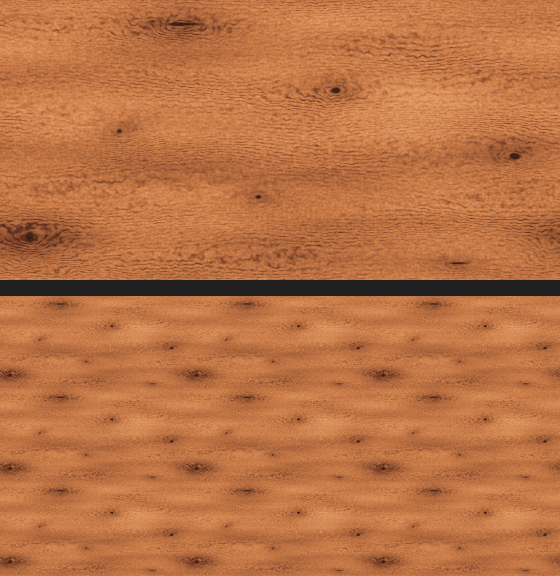
Top, the tile; bottom, the same tile 3 across and 3 down.
A WebGL 1 fragment shader for this texture:

```glsl
precision highp float;
uniform vec2 u_resolution;

const float TAU = 6.2831853;
const float RINGS = 62.0;            // growth rings per sheet height
const float KNOTS = 7.0;
const vec2 SHEET = vec2(2.0, 1.0);   // sheet size in units of its height

const vec3 CHAR = vec3(0.20, 0.10, 0.07);
const vec3 UMBER = vec3(0.51, 0.28, 0.17);
const vec3 HONEY = vec3(0.79, 0.48, 0.28);
const vec3 PALE = vec3(0.88, 0.61, 0.40);

float hash(vec2 p) {
  vec3 q = fract(vec3(p.xyx) * 0.1031);
  q += dot(q, q.yzx + 33.33);
  return fract((q.x + q.y) * q.z);
}

// Dot product of a wrapped lattice gradient with the offset to it
float corner(vec2 cell, vec2 offset, vec2 period) {
  float angle = TAU * hash(mod(cell, period) + period * 0.37);
  return dot(vec2(cos(angle), sin(angle)), offset);
}

// Gradient noise repeating after a whole number of cells
float noise(vec2 p, vec2 period) {
  vec2 i = floor(p), f = p - i;
  vec2 u = f * f * f * (f * (f * 6.0 - 15.0) + 10.0);
  vec2 e = vec2(1.0, 0.0);
  float low = mix(corner(i, f, period), corner(i + e.xy, f - e.xy, period), u.x);
  float high = mix(corner(i + e.yx, f - e.yx, period), corner(i + e.xx, f - e.xx, period), u.x);
  return mix(low, high, u.y);
}

float tiled(vec2 uv, vec2 cells) {
  return noise(uv * cells, cells);
}

// Shortest offset between two points on the repeating sheet
vec2 wrapped(vec2 d) {
  return d - SHEET * floor(d / SHEET + 0.5);
}

// One knot: x = ring displacement, y = dark halo, z = charred core
vec3 knot(vec2 p, float id, float wobble) {
  float jitter = hash(vec2(id, 5.0)) - 0.5;
  vec2 centre = SHEET * vec2((id + 0.5 + 0.6 * jitter) / KNOTS, fract(0.15 + id * 0.382));
  float rank = fract(0.9 + id * 0.43);
  float size = mix(0.48, 1.2, rank * rank);
  vec2 d = wrapped(p - centre);

  float r = length(d / (size * vec2(0.18, 0.075))) * (1.0 + 0.4 * wobble);
  float near = exp(-r * r);
  float rings = 7.5 * size * exp(-r) - RINGS * d.y * near;
  float halo = exp(-0.9 * r * r) * (0.25 + 0.75 * size);

  // Every third core is a long split
  float split = step(1.5, mod(id, 3.0));
  vec2 coreSize = size * mix(vec2(0.027, 0.019), vec2(0.075, 0.008), split);
  float core = 1.0 - smoothstep(0.4, 1.2, length(d / coreSize) + 0.9 * wobble);
  return vec3(rings, halo, core);
}

vec3 woodColour(float tone) {
  vec3 body = mix(UMBER, HONEY, clamp(tone, -0.5, 1.0));
  return mix(body, PALE, clamp((tone - 1.0) * 1.9, 0.0, 1.0));
}

void main() {
  vec2 uv = gl_FragCoord.xy / u_resolution;
  vec2 p = uv * SHEET;

  // Knots bend the rings around them
  float wobble = tiled(uv, vec2(20.0, 24.0));
  vec3 knots = vec3(0.0);
  for (int i = 0; i < int(KNOTS); i++) {
    knots += knot(p, float(i), wobble);
  }

  // Ring phase: long arches and fine zigzag, calmer inside knots
  float arches = 7.5 * tiled(uv, vec2(3.0, 6.0)) + 0.8 * tiled(uv, vec2(9.0, 16.0));
  float phase = RINGS * uv.y + knots.x + arches * (1.0 - 0.8 * min(knots.y, 1.0));
  phase += 0.55 * tiled(uv, vec2(104.0, 54.0));

  // Ring lines, broken up by short pores that lean along them
  float wave = 0.5 + 0.5 * cos(TAU * phase);
  float lean = phase + RINGS * uv.y;
  float pores = noise(vec2(uv.x * 84.0, lean), vec2(84.0, RINGS * 2.0));
  float strength = clamp(0.7 + 1.6 * tiled(uv, vec2(3.0, 8.0)), 0.2, 1.3);
  float line = wave * wave * (strength + 0.6 * knots.y) * (1.0 - 1.6 * pores);

  // Speckled fibre and broad tonal bands
  float fibre = tiled(uv, vec2(208.0, 126.0)) + 0.6 * tiled(uv, vec2(48.0, 118.0));
  float bands = tiled(uv, vec2(2.0, 4.0)) + 0.5 * tiled(uv, vec2(3.0, 9.0));
  bands += 0.2 * tiled(uv, vec2(6.0, 26.0));

  float tone = 1.05 + 0.8 * bands - 0.42 * line;
  tone += 0.2 * pores + 0.38 * fibre;
  tone -= knots.y * (0.7 + 0.8 * wobble);

  vec3 colour = mix(woodColour(tone), CHAR, 0.9 * clamp(knots.z, 0.0, 1.0));
  gl_FragColor = vec4(colour, 1.0);
}
```
